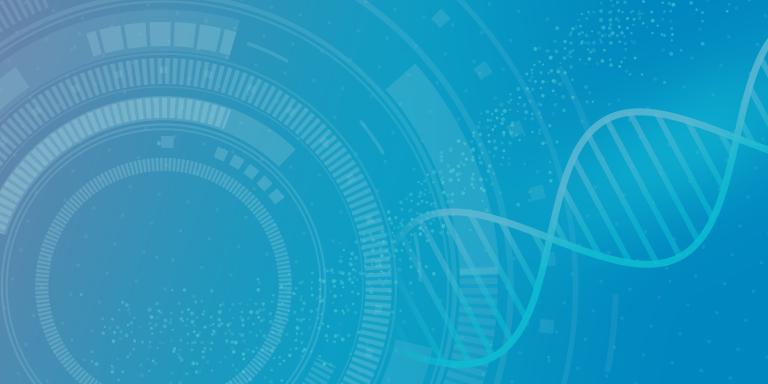
Reproduce this background procedurally as a Shadertoy shader.

```glsl
// A blue technical backdrop: concentric dial rings on the left, a tilted double
// helix on the right and a drift of particles between them. Rings are boxes in
// polar space, the helix is a pair of sines in a rotated frame, dots are hashed cells.

// Lengths are in canvas heights, angles in degrees.
const vec3 PURPLE = vec3(0.43, 0.51, 0.66);
const vec3 TEAL   = vec3(0.04, 0.62, 0.77);
const vec3 BLUE   = vec3(0.00, 0.53, 0.75);
const vec3 GLOW   = vec3(0.06, 0.71, 0.82);
const vec3 LIGHT  = vec3(0.60, 0.81, 0.86);
const vec3 STRAND_PALE = vec3(0.36, 0.72, 0.82);
const vec3 STRAND_TEAL = vec3(0.05, 0.74, 0.82);
const vec3 PARTICLE    = vec3(0.30, 0.78, 0.82);

const vec2  DIAL_CENTER  = vec2(0.426, 0.255);
const vec2  HELIX_ORIGIN = vec2(1.432, 0.380);
const vec2  HELIX_AXIS   = vec2(0.882, 0.472);
const float HELIX_HALF   = 0.552;   // distance between strand crossings
const float HELIX_AMP    = 0.203;
const float RUNGS        = 9.0;     // per half turn

float px;  // size of one pixel in canvas units

float fill(float d) { return clamp(0.5 - d / px, 0.0, 1.0); }

float hash(vec2 p) {
    vec3 q = fract(vec3(p.xyx) * 0.1031);
    q += dot(q, q.yzx + 33.33);
    return fract((q.x + q.y) * q.z);
}

// Full circle between two radii
float ring(float r, float inner, float outer) {
    return fill(abs(r - 0.5 * (inner + outer)) - 0.5 * (outer - inner));
}

// Part of a ring; polar = (radius, angle)
float arc(vec2 polar, float inner, float outer, float from, float to) {
    float side = abs(polar.y - 0.5 * (from + to)) - 0.5 * (to - from);
    return ring(polar.x, inner, outer) * fill(radians(side) * polar.x);
}

// Radial bars repeated every "pitch" degrees
float ticks(vec2 polar, float pitch, float share) {
    float offset = abs(fract(polar.y / pitch) - 0.5) - 0.5 * share;
    return fill(radians(offset * pitch) * polar.x);
}

float dial(vec2 p) {
    vec2 d = p - DIAL_CENTER;
    vec2 q = vec2(length(d), degrees(atan(d.y, d.x)));
    float r = q.x;
    // Inner dial
    float a = ring(r, 0.300, 0.334) * (0.07 + 0.25 * ticks(q, 2.0, 0.55));
    a += 0.22 * (ring(r, 0.406, 0.411) + ring(r, 0.418, 0.424));
    a += 0.28 * arc(q, 0.360, 0.390, 35.5, 70.5) * ticks(q, 7.0, 0.65);
    a += 0.25 * arc(q, 0.360, 0.391, 86.0, 91.0);
    a += 0.25 * arc(q, 0.432, 0.495, 46.0, 162.0);
    a += arc(q, 0.438, 0.491, 69.0, 162.0) * (0.10 + 0.22 * ticks(q, 2.6, 0.6));
    a += 0.22 * arc(q, 0.440, 0.495, -36.0, -25.0) * ticks(q, 2.0, 0.6);
    // Main tick ring with its rims and bright studs
    a += ring(r, 0.526, 0.594) * (0.06 + 0.26 * ticks(q, 2.0, 0.55));
    a += 0.16 * (ring(r, 0.517, 0.521) + ring(r, 0.602, 0.608));
    a += 0.15 * ring(r, 0.554, 0.572) * ticks(q, 12.0, 0.16);
    // Upper blocks and dashes
    a += 0.14 * arc(q, 0.612, 0.720, 74.0, 180.0);
    a += 0.24 * arc(q, 0.625, 0.688, 74.0, 107.0) * ticks(q, 5.5, 0.85);
    a += 0.18 * arc(q, 0.625, 0.688, 124.0, 138.0);
    a += 0.22 * (arc(q, 0.664, 0.673, 61.0, 71.0) + arc(q, 0.664, 0.673, 31.0, 40.0)
               + arc(q, 0.664, 0.673, 1.0, 12.0));
    a += 0.16 * arc(q, 0.620, 0.720, -26.0, -13.0);
    a += 0.18 * (ring(r, 0.738, 0.744) + ring(r, 0.752, 0.764));
    a += 0.20 * arc(q, 0.785, 0.855, 112.0, 135.0) * ticks(q, 1.4, 0.5);
    // Wide band and outer orbits
    a += 0.22 * arc(q, 0.772, 0.875, 2.0, 41.5);
    a += arc(q, 0.772, 0.870, -22.0, 3.5) * (0.09 + 0.14 * ticks(q, 1.8, 0.6));
    a += 0.17 * ring(r, 0.896, 0.912);
    a += 0.17 * ring(r, 1.066, 1.080);
    a += 0.20 * arc(q, 0.985, 1.022, -11.0, 49.0) * ticks(q - vec2(0.0, 9.0), 10.0, 0.20);
    a += 0.16 * (arc(q, 1.169, 1.185, 19.0, 29.0) + arc(q, 1.169, 1.185, -11.0, -1.0));
    return min(a, 0.6) * mix(1.0, 0.65, smoothstep(0.9, 1.6, p.x));
}

// One hashed dot per cell, kept where its random value is below the density
float scatter(vec2 p, float cell, float seed) {
    vec2 id = floor(p / cell);
    vec2 jitter = vec2(hash(id + seed), hash(id + seed + 17.0));
    vec2 dot0 = (id + 0.25 + 0.5 * jitter) * cell;
    float crest = 0.18 + 0.9 * smoothstep(0.6, 1.85, dot0.x);
    float away = dot0.y - crest;
    float density = exp(-pow(away / (away > 0.0 ? 0.04 : 0.15), 2.0));
    density *= smoothstep(0.1, 0.5, dot0.x) * (1.0 - smoothstep(1.5, 2.0, dot0.x));
    float keep = step(hash(id + seed + 41.0), 0.75 * density);
    float size = mix(0.0025, 0.0052, hash(id + seed + 73.0));
    return keep * fill(length(p - dot0) - size) * mix(0.25, 0.7, jitter.x);
}

void mainImage(out vec4 fragColor, in vec2 fragCoord) {
    px = 1.0 / iResolution.y;
    vec2 p = fragCoord * vec2(2.0 / iResolution.x, px);

    // Helix frame: x along the axis, y across it
    vec2 h = p - HELIX_ORIGIN;
    h = vec2(dot(h, HELIX_AXIS), dot(h, vec2(-HELIX_AXIS.y, HELIX_AXIS.x)));

    // Background wash with a glow near the right crossing
    vec3 col = mix(PURPLE, TEAL, smoothstep(-0.25, 1.3, p.x + 0.35 * (1.0 - p.y)));
    col = mix(col, BLUE, smoothstep(1.05, 1.85, p.x + 0.15 * abs(p.y - 0.5)));
    vec2 g = (h - vec2(0.42, 0.05)) / vec2(0.42, 0.17);
    col = mix(col, GLOW, 0.75 * exp(-dot(g, g)));

    // Faint dot lattice, dial and particles
    vec2 lattice = mat2(0.966, 0.259, -0.259, 0.966) * p;
    lattice = (fract(lattice / 0.078) - 0.5) * 0.078;
    col = mix(col, LIGHT, 0.13 * fill(length(lattice) - 0.0045));
    col = mix(col, LIGHT, dial(p));
    col = mix(col, PARTICLE, max(scatter(p, 0.020, 3.0), scatter(p + 0.007, 0.026, 90.0)));

    // Double helix
    float phase = 3.14159 * h.x / HELIX_HALF;
    float wave = HELIX_AMP * sin(phase);
    float slope = 3.14159 * HELIX_AMP / HELIX_HALF * cos(phase);
    float stretch = inversesqrt(1.0 + slope * slope);
    float pitch = HELIX_HALF / RUNGS;
    float rung = abs(fract(h.x / pitch) - 0.5) * pitch - 0.0075;
    float visible = smoothstep(0.98, 1.2, p.x);
    vec3 strand = mix(STRAND_TEAL, STRAND_PALE, smoothstep(-0.12, 0.12, h.y));
    col = mix(col, strand, 0.55 * visible * fill(max(rung, abs(h.y) - abs(wave))));
    col = mix(col, strand, 0.85 * visible * fill(abs(h.y + wave) * stretch - 0.009));
    col = mix(col, strand, 0.85 * visible * fill(abs(h.y - wave) * stretch - 0.009));

    fragColor = vec4(col, 1.0);
}
```
